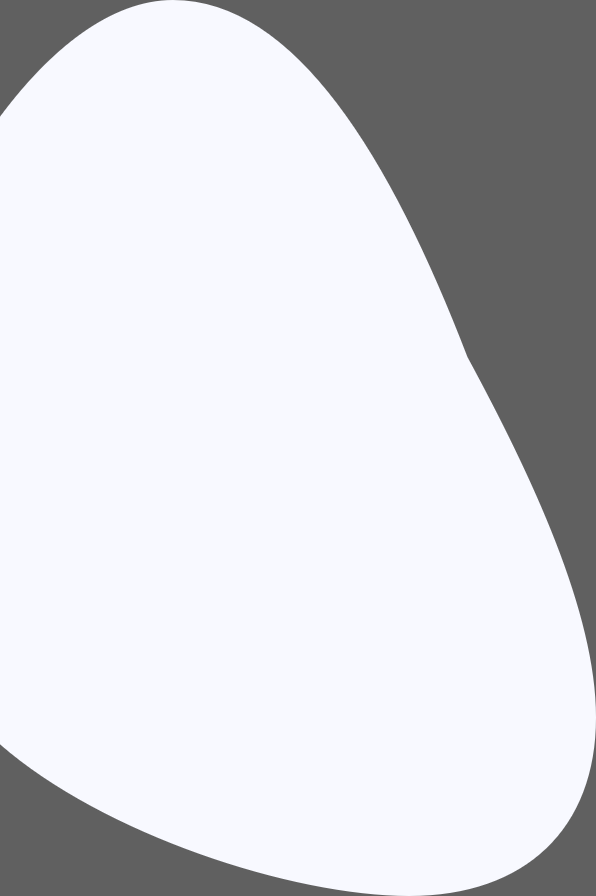
A Shadertoy shader for this background:

```glsl
// A pale, lopsided pebble with a soft corner on its right side, over flat grey.
#define PEBBLE_COLOR vec3(0.972, 0.977, 1.0)
#define GROUND_COLOR vec3(0.377)
#define GRID vec2(510.0, 768.0) // design units spanning the canvas
#define STEPS 32                // straight pieces per curve

vec2 cubicBezier(vec2 a, vec2 b, vec2 c, vec2 d, float t) {
    float s = 1.0 - t;
    return s * s * s * a + 3.0 * s * s * t * b + 3.0 * s * t * t * c + t * t * t * d;
}

// Updates the squared distance and flips the side at each crossing.
void addCurve(vec2 p, vec2 a, vec2 b, vec2 c, vec2 d, inout float dist2, inout float side) {
    vec2 start = a;
    for (int i = 1; i <= STEPS; i++) {
        vec2 end = cubicBezier(a, b, c, d, float(i) / float(STEPS));
        vec2 edge = end - start;
        vec2 toP = p - start;
        vec2 gap = toP - edge * clamp(dot(toP, edge) / dot(edge, edge), 0.0, 1.0);
        dist2 = min(dist2, dot(gap, gap));
        if ((start.y > p.y) != (end.y > p.y) && toP.x < edge.x * toP.y / edge.y) side = -side;
        start = end;
    }
}

// Signed distance to the outline, negative inside.
float pebble(vec2 p) {
    vec2 leftHigh = vec2(0, 668);
    vec2 crown = vec2(148, 768);
    vec2 corner = vec2(400, 462);
    vec2 rightmost = vec2(510, 153);
    vec2 base = vec2(350, 0);
    vec2 leftLow = vec2(0, 130);
    float dist2 = 1e9;
    float side = 1.0;
    addCurve(p, leftHigh, vec2(43, 726), vec2(95, 768), crown, dist2, side);
    addCurve(p, crown, vec2(252, 768), vec2(334, 634), corner, dist2, side);
    addCurve(p, corner, vec2(455, 360), vec2(510, 243), rightmost, dist2, side);
    addCurve(p, rightmost, vec2(510, 58), vec2(450, 0), base, dist2, side);
    addCurve(p, base, vec2(250, 0), vec2(88, 53), leftLow, dist2, side);
    // Closes the shape beyond the left border
    addCurve(p, leftLow, vec2(-150, 260), vec2(-120, 506), leftHigh, dist2, side);
    return side * sqrt(dist2);
}

void mainImage(out vec4 fragColor, in vec2 fragCoord) {
    vec2 p = fragCoord / iResolution.xy * GRID;
    float pixel = GRID.y / iResolution.y;
    float coverage = clamp(0.5 - pebble(p) / pixel, 0.0, 1.0);
    fragColor = vec4(mix(GROUND_COLOR, PEBBLE_COLOR, coverage), 1.0);
}
```
